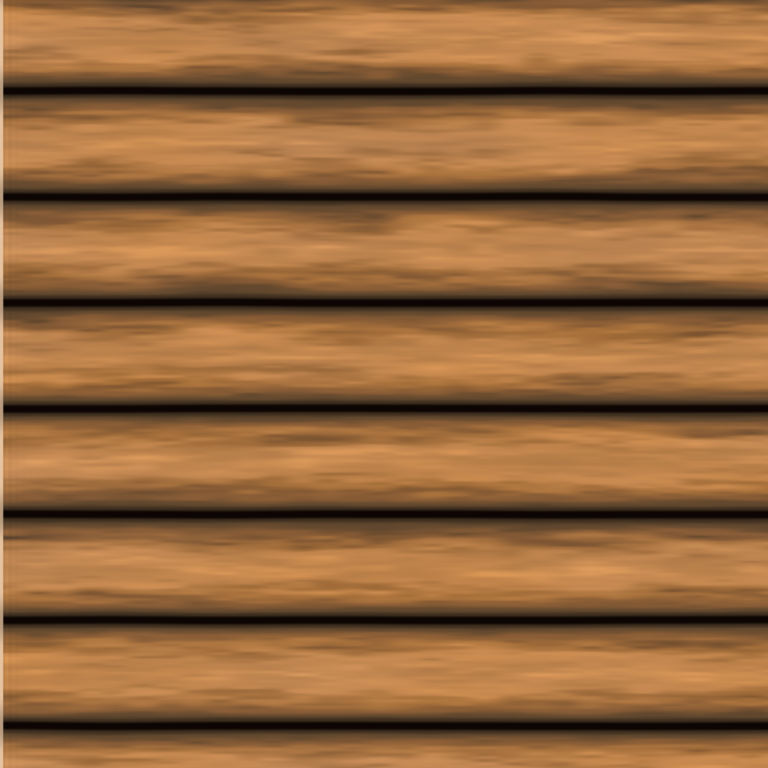
Reproduce this texture procedurally as a WebGL 2 fragment shader.

```glsl
#version 300 es
precision highp float;

#define SLAT_PITCH 0.1378
#define FIRST_GAP 0.0547
#define GAP_WOBBLE 0.010
#define GRAIN_SCALE vec2(11.0, 165.0)
#define GRAIN_SHIFT 0.30
#define GRAIN_CONTRAST 0.20
#define EDGE_WIDTH 0.0042

uniform vec2 u_resolution;
out vec4 fragColor;

const vec3 GAP_BLACK  = vec3(0.05, 0.02, 0.01);
const vec3 DEEP_SHADE = vec3(0.24, 0.18, 0.12);
const vec3 SHADE      = vec3(0.38, 0.28, 0.18);
const vec3 DARK_WOOD  = vec3(0.53, 0.36, 0.21);
const vec3 MID_WOOD   = vec3(0.65, 0.44, 0.24);
const vec3 LIGHT_WOOD = vec3(0.75, 0.52, 0.31);
const vec3 GLOW_WOOD  = vec3(0.81, 0.57, 0.34);
const vec3 PALE_EDGE  = vec3(0.90, 0.76, 0.62);

float hash(vec2 p) {
    vec3 q = fract(vec3(p.xyx) * 0.1031);
    q += dot(q, q.yzx + 33.33);
    return fract((q.x + q.y) * q.z);
}

float valueNoise(vec2 p) {
    vec2 cell = floor(p);
    vec2 f = fract(p);
    f = f * f * (3.0 - 2.0 * f);
    float low = mix(hash(cell), hash(cell + vec2(1, 0)), f.x);
    float high = mix(hash(cell + vec2(0, 1)), hash(cell + vec2(1, 1)), f.x);
    return mix(low, high, f.y);
}

// Long, slightly drifting horizontal fibres, roughly -0.5 to 0.5
float woodGrain(vec2 p) {
    p.y += 0.010 * (valueNoise(p * vec2(3.0, 9.0) + 40.0) - 0.5);
    float sum = 0.0;
    float weight = 0.5;
    vec2 scale = GRAIN_SCALE * vec2(0.6, 0.5);
    for (int i = 0; i < 3; i++) {
        sum += weight * (valueNoise(p * scale + float(i) * 17.3) - 0.5);
        scale *= vec2(2.1, 1.7);
        weight *= 0.75;
    }
    return sum;
}

// Colour from the gap (0) to the crown of a slat (0.5)
vec3 slatColor(float t) {
    vec3 c = mix(GAP_BLACK, DEEP_SHADE, smoothstep(0.018, 0.055, t));
    c = mix(c, SHADE, smoothstep(0.050, 0.095, t));
    c = mix(c, DARK_WOOD, smoothstep(0.085, 0.165, t));
    c = mix(c, MID_WOOD, smoothstep(0.155, 0.260, t));
    c = mix(c, LIGHT_WOOD, smoothstep(0.240, 0.390, t));
    return mix(c, GLOW_WOOD, smoothstep(0.430, 0.620, t));
}

void main() {
    vec2 uv = gl_FragCoord.xy / u_resolution;
    float pixel = 1.0 / u_resolution.x;

    // Distance to the nearest gap, as a fraction of the pitch
    float row = (uv.y - FIRST_GAP) / SLAT_PITCH;
    float gapId = floor(row + 0.5);
    row += GAP_WOBBLE * (valueNoise(vec2(uv.x * 7.0, gapId * 5.0 + 60.0)) - 0.5);
    float gapDistance = abs(row - gapId);

    // Grain shifts the tone on the rounded face and fades into the gap
    float grain = woodGrain(uv);
    float patches = valueNoise(uv * vec2(5.0, 16.0) + 80.0) - 0.5;
    float face = smoothstep(0.04, 0.28, gapDistance);
    float tone = gapDistance + face * (GRAIN_SHIFT * grain + 0.06 * patches);
    vec3 color = slatColor(tone);
    color *= 1.0 + face * GRAIN_CONTRAST * grain;

    // Warmth varies a little along each slat
    color *= 1.0 + face * patches * vec3(0.03, 0.0, -0.12);

    // Faint upright ripples beside the pale left border
    float ripple = cos(uv.x * 700.0) * exp(-uv.x * 110.0);
    color *= 1.0 + 0.08 * ripple;
    float border = 1.0 - smoothstep(EDGE_WIDTH - pixel, EDGE_WIDTH + pixel, uv.x);
    vec3 borderColor = PALE_EDGE * mix(0.80, 1.0, face);
    color = mix(color, borderColor, border);

    fragColor = vec4(color, 1.0);
}
```
